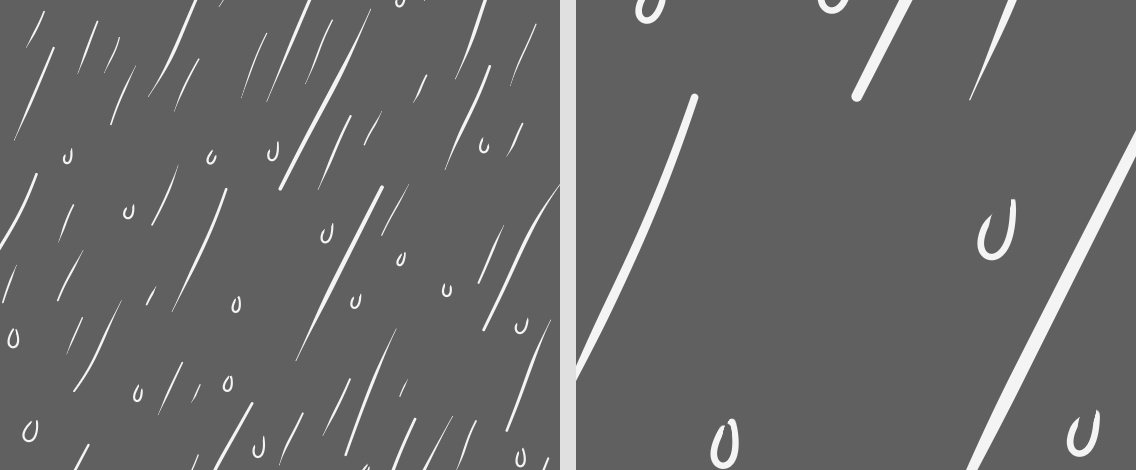
Left, the full canvas; right, a detail of the centre.
Reproduce this pattern procedurally as a WebGL 2 fragment shader.

```glsl
#version 300 es
precision highp float;
// Hand-drawn rain: slanted, tapered brush strokes and small open droplets on grey.
// A sheared, staggered cell grid places one long stroke, one short stroke and
// one droplet per cell; each is a distance function varied by cell hashes.

uniform vec2 u_resolution;
out vec4 fragColor;

const vec3 SKY = vec3(0.376);
const vec3 INK = vec3(0.955);
const vec2 CELL = vec2(0.125, 0.5);      // column width and row height
const float RAIN_ANGLE = 0.42;           // mean tilt from vertical, radians
const float ANGLE_SPREAD = 0.14;
const vec2 LONG_LENGTH = vec2(0.11, 0.46);
const vec2 SHORT_LENGTH = vec2(0.035, 0.15);
const vec2 STROKE_RADIUS = vec2(0.0017, 0.0056);
const vec2 DROP_HEIGHT = vec2(0.013, 0.026);
const float DROP_RADIUS = 0.0023;
const float TAU = 6.28319;

vec4 hash4(vec2 cell, float salt) {
    vec4 v = fract(vec4(cell.xyx, salt) * vec4(0.1031, 0.1030, 0.0973, 0.1099) + 0.37);
    v += dot(v, v.wzxy + 33.33);
    return fract((v.xxyz + v.yzzw) * v.zywx);
}

// Turns p so that +y runs along a line tilted right by the angle.
vec2 tilt(vec2 p, float angle) {
    float c = cos(angle), s = sin(angle);
    return vec2(c * p.x - s * p.y, s * p.x + c * p.y);
}

// Slightly bowed line, pointed at one end and blunt at the other.
float strokeDistance(vec2 p, float len, float radius, vec4 rnd) {
    p = tilt(p, RAIN_ANGLE + (rnd.x - 0.5) * ANGLE_SPREAD);
    float t = clamp(p.y / len + 0.5, 0.0, 1.0);
    float bow = (rnd.y - 0.5) * 0.2 * t * (1.0 - t);
    float wave = (rnd.z - 0.5) * 0.02 * sin(TAU * t);
    p -= len * vec2(bow + wave, t - 0.5);
    float along = rnd.w < 0.65 ? t : 1.0 - t;
    float taper = mix(0.15, 1.0, smoothstep(0.0, 0.45, along));
    return length(p) - radius * taper * mix(1.0, 0.75, along * along);
}

// Teardrop outline with a gap near its top, fading to points at the gap.
float dropDistance(vec2 p, float halfHeight, vec4 rnd, float pixel) {
    p = tilt(p, mix(0.05, 0.45, rnd.x));
    vec2 axes = halfHeight * vec2(mix(0.36, 0.52, rnd.y), 1.0);
    axes.x *= 1.0 - 0.35 * clamp(p.y / halfHeight, -1.0, 1.0);
    vec2 unit = p / axes;
    float k = length(unit);
    float ring = abs(k * (k - 1.0) / max(length(unit / axes), 0.001));
    float fromGap = abs(atan(unit.x, unit.y) + (rnd.z - 0.35) * 0.9);
    fromGap = min(fromGap, TAU - fromGap);
    float gap = mix(-0.3, 1.1, rnd.w);
    float pen = smoothstep(gap, gap + 0.7, fromGap);
    return ring - mix(-pixel, DROP_RADIUS, pen);
}

// Canvas point for a spot given in sheared grid coordinates.
vec2 gridToCanvas(vec2 spot, float stagger) {
    float y = (spot.y - stagger) * CELL.y;
    return vec2(spot.x * CELL.x + tan(RAIN_ANGLE) * y, y);
}

// Nearest ink among the three marks of one cell.
float cellDistance(vec2 p, vec2 cell, float stagger, float pixel) {
    vec4 place = hash4(cell, 1.7);
    vec4 size = hash4(cell, 5.3);
    float side = place.x < 0.5 ? -1.0 : 1.0;
    float level = place.y < 0.5 ? -1.0 : 1.0;

    float longLen = mix(LONG_LENGTH.x, LONG_LENGTH.y, pow(size.x, 1.4));
    float shortLen = mix(SHORT_LENGTH.x, SHORT_LENGTH.y, size.y);
    float weight = longLen / LONG_LENGTH.y * mix(0.55, 1.1, size.z);
    float longRadius = mix(STROKE_RADIUS.x, STROKE_RADIUS.y, weight);
    float shortRadius = STROKE_RADIUS.x * mix(0.9, 1.6, size.w);

    // The long stroke takes one lane; short stroke and droplet share the other.
    float slack = 1.0 - longLen / CELL.y;
    vec2 longSpot = vec2(0.5 + 0.22 * side, 0.5 + (place.z - 0.5) * slack);
    vec2 shortSpot = vec2(0.5 - 0.25 * side, 0.5 + level * mix(0.2, 0.32, place.w));
    vec2 dropSpot = vec2(0.5 - 0.27 * side, 0.5 - level * mix(0.1, 0.38, size.w));

    float d = strokeDistance(p - gridToCanvas(cell + longSpot, stagger),
                             longLen, longRadius, hash4(cell, 9.1));
    d = min(d, strokeDistance(p - gridToCanvas(cell + shortSpot, stagger),
                              shortLen, shortRadius, hash4(cell, 13.9)));
    float halfHeight = mix(DROP_HEIGHT.x, DROP_HEIGHT.y, place.z);
    return min(d, dropDistance(p - gridToCanvas(cell + dropSpot, stagger),
                               halfHeight, hash4(cell, 17.3), pixel));
}

void main() {
    float pixel = 1.0 / u_resolution.y;
    vec2 p = gl_FragCoord.xy * pixel;
    float column = floor((p.x - tan(RAIN_ANGLE) * p.y) / CELL.x);

    // Search the neighbouring cells, since marks may cross cell borders.
    float d = 1.0;
    for (float i = -1.0; i <= 1.0; i++) {
        float col = column + i;
        float stagger = fract(col * 0.382) + 0.2 * hash4(vec2(col, 3.0), 2.1).x;
        float row = floor(p.y / CELL.y + stagger);
        for (float j = -1.0; j <= 1.0; j++)
            d = min(d, cellDistance(p, vec2(col, row + j), stagger, pixel));
    }

    float ink = clamp(0.5 - d / pixel, 0.0, 1.0);
    fragColor = vec4(mix(SKY, INK, ink), 1.0);
}
```
